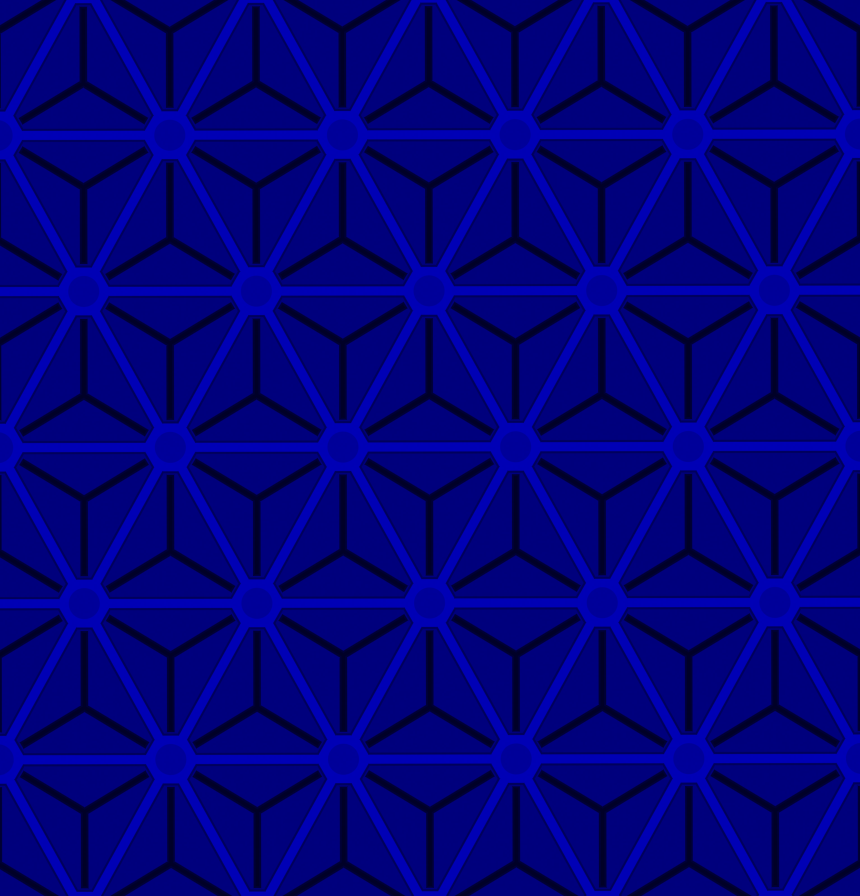
Reproduce this pattern procedurally as a WebGL 2 fragment shader.

```glsl
#version 300 es
precision highp float;
// Blue star lattice: bright triangle grid with round hubs and dark three-armed spokes.

// Lengths are fractions of the canvas height.
#define PITCH 0.1927
#define ROW 0.1742
#define ORIGIN vec2(0.1901, 0.5007)
#define TILT 0.0017
#define LINE_HALF 0.0051
#define GROOVE 0.0023
#define SPOKE_HALF 0.0042
#define SPOKE_START 0.0306
#define HUB_FLAT 0.0267
#define HUB_ROUND 0.0284
#define DISC 0.0173
#define GRAIN 0.008

uniform vec2 u_resolution;
out vec4 fragColor;

const vec3 FIELD = vec3(0.0, 0.0, 0.49);
const vec3 BAR = vec3(0.0, 0.0, 0.71);
const vec3 DISC_BLUE = vec3(0.0, 0.0, 0.60);
const vec3 GROOVE_BLUE = vec3(0.0, 0.0, 0.36);
const vec3 SPOKE_EDGE = vec3(0.0, 0.0, 0.21);
const vec3 SPOKE_CORE = vec3(0.0, 0.0, 0.155);

float hash(vec2 p) {
    return fract(sin(dot(p, vec2(127.1, 311.7))) * 43758.5453);
}

// Coverage of the inside of a signed distance.
float cover(float d) {
    float aa = 0.75 / u_resolution.y;
    return 1.0 - smoothstep(-aa, aa, d);
}

// Distance to the nearest integer.
float toInteger(float v) {
    return abs(fract(v + 0.5) - 0.5);
}

// Offset from the nearest point of a staggered lattice.
vec2 fromNode(vec2 p) {
    vec2 cell = vec2(PITCH, 2.0 * ROW);
    vec2 a = p - cell * round(p / cell);
    vec2 b = p - cell * (floor(p / cell) + 0.5);
    vec2 regular = vec2(1.0, 0.866 * PITCH / ROW); // makes triangles equilateral
    return length(a * regular) < length(b * regular) ? a : b;
}

// Distance to the three families of grid lines.
float gridLines(vec2 p) {
    float slope = PITCH * ROW / length(vec2(ROW, 0.5 * PITCH));
    float x = p.x / PITCH;
    float y = p.y / ROW;
    float diagonal = min(toInteger(x - 0.5 * y), toInteger(x + 0.5 * y));
    return min(toInteger(y) * ROW, diagonal * slope) - LINE_HALF;
}

// Square-ended spoke leaving the node along dir.
float spoke(vec2 r, vec2 dir) {
    float side = abs(r.x * dir.y - r.y * dir.x) - SPOKE_HALF;
    return max(side, SPOKE_START - dot(r, dir));
}

void main() {
    vec2 p = gl_FragCoord.xy / u_resolution.y - ORIGIN;
    p = mat2(cos(TILT), -sin(TILT), sin(TILT), cos(TILT)) * p;
    vec2 r = abs(fromNode(p));

    // Distances to the parts
    vec2 toCentroid = normalize(vec2(0.5 * PITCH, ROW / 3.0));
    float arms = min(spoke(r, vec2(0.0, 1.0)), spoke(r, toCentroid));
    float hexagon = max(r.y, dot(r, vec2(0.866, 0.5))) - HUB_FLAT;
    float hub = max(hexagon, length(r) - HUB_ROUND);
    float frame = min(gridLines(p), hub);

    // Field, dark spokes, then the grooved frame and hub discs
    vec3 color = FIELD;
    color = mix(color, SPOKE_EDGE, cover(arms));
    color = mix(color, SPOKE_CORE, cover(arms + 0.5 * SPOKE_HALF));
    color = mix(color, min(color, GROOVE_BLUE), cover(frame - GROOVE));
    color = mix(color, BAR, cover(frame));
    color = mix(color, DISC_BLUE, cover(length(r) - DISC));

    // Faint grain
    color.b += GRAIN * (hash(floor(p * 400.0)) - 0.5);
    fragColor = vec4(color, 1.0);
}
```
